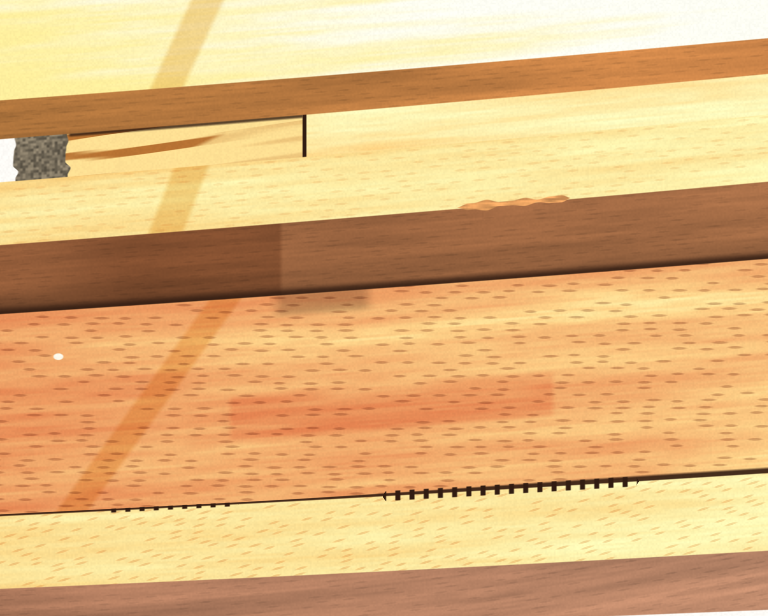
A WebGL 1 fragment shader for this texture:

```glsl
precision highp float;
// Stack of sunlit, slightly tilted wooden beams with grain, flecks, seams and soft shadows.
uniform vec2 u_resolution;

#define ASPECT 1.25
#define BOW 0.010
#define GRAIN_CONTRAST 1.7
#define FLECK_DEPTH 0.20
#define SEAM_WIDTH 0.008
#define TOOTH_PITCH 0.0185
#define SEAM_COLOR vec3(0.19, 0.11, 0.07)
#define BAND_TINT vec3(0.95, 0.87, 0.74)

float hash(vec2 p) {
  vec3 a = fract(p.xyx * 0.1031);
  a += dot(a, a.yzx + 33.33);
  return fract((a.x + a.y) * a.z);
}

float noise(vec2 p) {
  vec2 i = floor(p), f = fract(p);
  f = f * f * (3.0 - 2.0 * f);
  return mix(mix(hash(i), hash(i + vec2(1, 0)), f.x),
             mix(hash(i + vec2(0, 1)), hash(i + vec2(1, 1)), f.x), f.y);
}

// Streaks at three scales, stretched along the beam; centred on zero
float grain(vec2 q) {
  float n = 0.48 * noise(q * vec2(2.5, 32.0)) + 0.32 * noise(q * vec2(5.0, 95.0) + 17.0)
          + 0.20 * noise(q * vec2(18.0, 260.0) + 41.0);
  return (n - 0.5) * GRAIN_CONTRAST;
}

// Short scattered pores, one per cell, in staggered rows
float flecks(vec2 q, vec2 cells, float slant) {
  vec2 g = (q + vec2(0.0, slant * q.x)) * cells;
  g.x += 7.0 * hash(vec2(floor(g.y), 3.0));
  vec2 id = floor(g);
  float h = hash(id);
  vec2 c = fract(g) - 0.5 - 0.3 * (vec2(h, hash(id + 9.0)) - 0.5);
  float d = length(c / vec2(0.2 + 0.15 * h, 0.26));
  return (1.0 - smoothstep(0.4, 1.1, d)) * step(0.4, h);
}

// Signed height below a gently bowed edge running from left to right
float edge(vec2 p, float left, float right) {
  return p.y - mix(left, right, p.x) - BOW * p.x * (1.0 - p.x);
}

float cover(float d) {
  float aa = 0.9 / u_resolution.y;
  return smoothstep(-aa, aa, d);
}

float span(float x, float lo, float hi, float soft) {
  return smoothstep(lo - soft, lo + soft, x) * (1.0 - smoothstep(hi - soft, hi + soft, x));
}

// Slanted translucent shadow across one face
vec3 band(vec2 p, float x0, float slope, float halfWidth) {
  float s = x0 - slope * p.y;
  return mix(vec3(1), BAND_TINT, span(p.x, s - halfWidth, s + halfWidth, 0.005));
}

vec3 topFace(vec2 p, float d) {
  float g = grain(vec2(p.x * ASPECT, d) + 3.0);
  float glare = smoothstep(0.0, 0.85, p.x - 2.0 * d - 0.1 + 0.45 * g);
  return mix(vec3(1.0, 0.94, 0.62), vec3(1.0, 1.0, 0.96), glare) * band(p, 0.27, 0.37, 0.021);
}

vec3 side(vec2 p, float d, vec3 base, float seed) {
  vec2 q = vec2(p.x * ASPECT, d) + seed;
  return base * (1.0 + 0.22 * grain(q) - 0.06 * flecks(q, vec2(24, 130), 0.0));
}

// Narrow board: rubble and gap on the left, split offcut, then a long strip
vec3 narrowBoard(vec2 p, float d) {
  vec2 q = vec2(p.x * ASPECT, d);
  float g = grain(q + 11.0);
  vec3 strip = mix(vec3(1.0, 0.82, 0.50), vec3(1.0, 0.96, 0.71), 0.55 + g + 0.2 * p.x);
  float streak = smoothstep(0.5, 0.75, noise(vec2(q.x * 4.0, (d + 0.06 * q.x) * 150.0)));
  float split = 1.0 - 0.75 * smoothstep(0.26, 0.28, p.x + 2.0 * (d - 0.03));
  vec3 offcut = mix(vec3(1.0, 0.88, 0.58), vec3(0.72, 0.45, 0.20), streak * split);
  vec3 rubble = vec3(0.47, 0.43, 0.36) * (0.7 + 0.6 * noise(q * 230.0));
  float rough = 0.008 * (noise(vec2(d * 90.0, 5.0)) - 0.5);
  vec3 c = mix(vec3(1.0, 0.99, 0.97), rubble, cover(p.x - 0.021 - rough));
  c = mix(c, offcut, cover(p.x - 0.089 - rough));
  c = mix(c, strip, cover(p.x - 0.397));
  c = mix(c, SEAM_COLOR, span(p.x, 0.394, 0.399, 0.001));
  float under = span(p.x, 0.09, 0.395, 0.003) * (1.0 - smoothstep(0.002, 0.007, d));
  return mix(c, SEAM_COLOR, 0.8 * under);
}

vec3 paleFace(vec2 p, float d, float seed, float slant, float fleck) {
  vec2 q = vec2(p.x * ASPECT, d) + seed;
  vec3 c = mix(vec3(0.98, 0.82, 0.50), vec3(1.0, 0.96, 0.69), 0.4 + 0.5 * p.x + 0.8 * grain(q));
  return c * (1.0 - fleck * vec3(0.3, 0.9, 1.3) * flecks(q, vec2(26, 105), slant));
}

vec3 wideFace(vec2 p, float d) {
  vec2 q = vec2(p.x * ASPECT, d) + 23.0;
  float v = d / 0.34;
  float light = 0.2 + 0.55 * p.x + 0.75 * grain(q) + 0.25 * (noise(q * vec2(3, 8)) - 0.5);
  light += 0.35 * span(v, 0.16, 0.27, 0.05) * span(p.x, 0.3, 0.9, 0.1);
  light -= 0.38 * span(v, 0.47, 0.67, 0.025) * span(p.x, 0.3, 0.72, 0.006);
  light -= 0.16 * (1.0 - smoothstep(0.04, 0.2, v));
  vec3 c = mix(vec3(0.92, 0.59, 0.37), vec3(1.0, 0.83, 0.54), clamp(light, -0.3, 1.0));
  c = mix(c, vec3(1.0, 0.95, 0.67), smoothstep(0.9, 1.35, light));
  c *= 1.0 - FLECK_DEPTH * vec3(0.8, 1.1, 1.2) * flecks(q, vec2(22, 95), -0.07);
  c *= 1.0 - 0.2 * span(p.x, 0.36, 0.48, 0.012) * (1.0 - smoothstep(0.025, 0.04, d));
  c *= band(p, 0.575, 0.58, 0.02);
  float chip = length((p - vec2(0.076, 0.579)) * vec2(ASPECT, 1.5));
  return mix(vec3(1.0, 0.98, 0.92), c, smoothstep(0.006, 0.010, chip));
}

void main() {
  vec2 p = gl_FragCoord.xy / u_resolution;
  p.y = 1.0 - p.y;
  float x = p.x;

  // Edges from top to bottom
  float e1 = edge(p, 0.163, 0.062), e2 = edge(p, 0.226, 0.120);
  float e3 = edge(p, 0.296, 0.186), e4 = edge(p, 0.398, 0.295);
  float e5 = edge(p, 0.510, 0.420), e6 = edge(p, 0.838, 0.768), e7 = edge(p, 0.956, 0.894);

  // Upper beam and narrow board
  vec3 c = topFace(p, e1);
  vec3 upper = mix(vec3(0.66, 0.44, 0.23), vec3(0.83, 0.54, 0.30), x);
  c = mix(c, side(p, e1, upper, 5.0), cover(e1));
  c = mix(c, narrowBoard(p, e2), cover(e2));

  // Middle beam: pale face, chipped lower edge, shaded side
  c = mix(c, paleFace(p, e3, 31.0, 0.0, 0.07) * band(p, 0.333, 0.31, 0.022), cover(e3));
  float lit = 0.55 * smoothstep(0.362, 0.370, x) + 0.35 * x + 0.35 * (1.0 - smoothstep(0.03, 0.2, x));
  vec3 shaded = mix(vec3(0.50, 0.30, 0.18), vec3(0.69, 0.46, 0.30), lit);
  shaded *= 1.0 - 0.18 * smoothstep(0.05, 0.12, e4);
  c = mix(c, side(p, e4, shaded, 13.0), cover(e4));
  float torn = span(x, 0.60, 0.74, 0.01) * (0.004 + 0.008 * noise(vec2(x * 60.0, 2.0)));
  c = mix(c, vec3(0.86, 0.60, 0.36) * (0.8 + 0.4 * noise(p * vec2(60, 300))),
          cover(torn - abs(e4 + 0.002) - 0.002));

  // Wide reddish face below a dark seam
  c = mix(c, SEAM_COLOR, 0.85 * smoothstep(-2.0 * SEAM_WIDTH, -0.2 * SEAM_WIDTH, e5));
  c = mix(c, wideFace(p, e5), cover(e5));

  // Lower beam, with a toothed gap above it
  float gap = SEAM_WIDTH * (0.5 + 0.9 * smoothstep(0.3, 0.9, x));
  c = mix(c, SEAM_COLOR, 0.9 * smoothstep(-gap, -0.5 * gap, e6));
  c = mix(c, paleFace(p, e6, 47.0, 0.22, 0.14), cover(e6));
  float teeth = smoothstep(0.25, 0.4, abs(fract(x / TOOTH_PITCH) - 0.5));
  float reach = 0.008 * span(x, 0.5, 0.83, 0.003) + 0.003 * span(x, 0.14, 0.31, 0.003);
  c = mix(c, SEAM_COLOR, teeth * cover(reach - abs(e6)) * step(0.001, reach));
  vec3 lower = mix(vec3(0.66, 0.46, 0.35), vec3(0.76, 0.55, 0.43), x);
  c = mix(c, side(p, e7 + 0.08 * x * x, lower, 61.0), cover(e7));
  c = mix(c, vec3(1.0, 0.99, 0.97), cover(p.y - 1.0 + 0.05 * (x - 0.8)));

  // Fine surface texture
  c *= 0.98 + 0.04 * noise(p * vec2(ASPECT, 1.0) * 350.0);
  gl_FragColor = vec4(clamp(c, 0.0, 1.0), 1.0);
}
```
